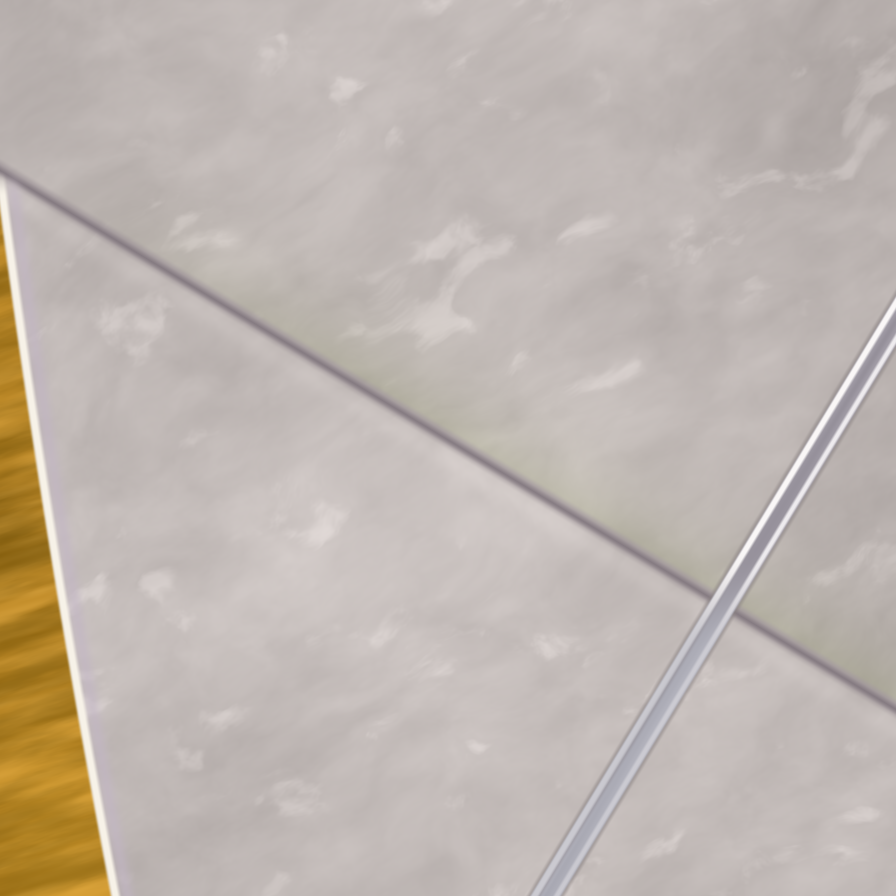
Write a three.js fragment shader that draws this texture.

```glsl
varying vec2 vUv;

float hash(vec2 p) {
  return fract(sin(dot(p, vec2(127.1, 311.7))) * 43758.545);
}

float noise(vec2 p) {
  vec2 i = floor(p), f = fract(p);
  f = f * f * (3.0 - 2.0 * f);
  return mix(mix(hash(i), hash(i + vec2(1.0, 0.0)), f.x),
             mix(hash(i + vec2(0.0, 1.0)), hash(i + 1.0), f.x), f.y);
}

float fbm(vec2 p) {
  float sum = 0.0, amp = 0.5;
  for (int i = 0; i < 5; i++) {
    sum += amp * noise(p);
    p = mat2(1.6, 1.2, -1.2, 1.6) * p + 7.3;
    amp *= 0.5;
  }
  return sum;
}

float blob(vec2 p, vec2 center, vec2 size) {
  vec2 q = (p - center) / size;
  return exp(-dot(q, q));
}

// Soft line of a given half width around zero distance
float band(float d, float halfWidth, float blur) {
  return 1.0 - smoothstep(halfWidth - blur, halfWidth + blur, abs(d));
}

vec3 stone(vec2 p, float seamDist) {
  vec2 q = mat2(0.85, -0.53, 0.53, 0.85) * p;
  vec2 warp = vec2(fbm(p * 6.0), fbm(p * 6.0 + 19.0));
  float clouds = fbm(q * vec2(7.0, 10.0) + warp) - 0.48;
  float veins = fbm(q * vec2(19.0, 32.0) + warp * 3.0) - 0.48;
  float flecks = smoothstep(0.62, 0.82, fbm(q * vec2(15.0, 25.0) + warp * 2.0 + 31.0));

  vec3 color = vec3(0.755, 0.725, 0.715);
  color += 0.08 * clouds + 0.07 * veins + 0.07 * flecks;
  color += 0.006 * (noise(q * vec2(60.0, 190.0)) - 0.5);

  // Broad light and shade
  color += 0.035 * blob(p, vec2(0.43, 0.36), vec2(0.28, 0.22));
  color -= 0.055 * blob(p, vec2(0.92, 0.9), vec2(0.18, 0.15));
  color -= 0.035 * blob(p, vec2(0.0, 1.0), vec2(0.25, 0.15));
  color -= 0.045 * blob(p, vec2(1.0, 0.42), vec2(0.12, 0.15));
  color -= 0.025 * blob(p, vec2(0.2, 0.02), vec2(0.18, 0.2));
  color += 0.06 * blob(p, vec2(0.252, 0.733), vec2(0.018, 0.011));
  color += 0.05 * blob(p, vec2(0.865, 0.855), vec2(0.016, 0.022));

  // Warm cast above the seam, pale rim below it
  float above = smoothstep(0.0, 0.012, seamDist) * exp(-max(seamDist, 0.0) * 24.0);
  color -= above * vec3(0.065, 0.045, 0.105) * smoothstep(0.0, 0.45, p.x);
  color += 0.03 * exp(-pow((seamDist + 0.02) / 0.012, 2.0));
  return color;
}

vec3 wood(vec2 p) {
  float slant = p.y - 0.3 * p.x;
  float grain = fbm(vec2(p.x * 7.0, slant * 38.0));
  float fine = noise(vec2(p.x * 22.0, slant * 150.0));
  vec3 color = mix(vec3(0.58, 0.42, 0.09), vec3(0.79, 0.58, 0.19), smoothstep(0.2, 0.8, grain));
  color += 0.05 * (fine - 0.5);
  color -= vec3(0.08, 0.06, 0.03) * blob(p, vec2(0.0, 0.43), vec2(0.06, 0.06));
  color += vec3(0.06, 0.05, 0.02) * blob(p, vec2(0.06, 0.06), vec2(0.09, 0.14));
  return color;
}

void main() {
  vec2 p = vUv;
  float seamDist = (p.y - 0.811 + 0.6016 * p.x) * 0.857;
  float drop = 0.805 - p.y;
  float edgeDist = (p.x - drop * (0.128 + 0.04 * drop)) * 0.987;
  float stripDist = (p.x - 0.609 - 0.609 * p.y) * 0.854;

  vec3 color = stone(p, seamDist);

  // Seam between tiles
  color = mix(color, vec3(0.60, 0.56, 0.58), 0.75 * band(seamDist, 0.007, 0.005));
  color = mix(color, vec3(0.48, 0.44, 0.47), 0.8 * band(seamDist + 0.001, 0.0025, 0.004));

  // Wood floor and the bright tile rim
  float below = smoothstep(-0.005, 0.025, drop);
  float lilac = exp(-pow((edgeDist - 0.013) / 0.008, 2.0));
  color = mix(color, vec3(0.76, 0.71, 0.77), 0.6 * lilac * below);
  color = mix(color, wood(p), below * (1.0 - smoothstep(-0.006, -0.002, edgeDist)));
  color = mix(color, vec3(0.97, 0.95, 0.91), below * band(edgeDist, 0.0045, 0.003));

  // Metal strip: two bright ridges above the crossing, flat sheen below
  float upper = smoothstep(0.27, 0.39, p.y);
  color = mix(color, vec3(0.54, 0.51, 0.51), 0.55 * band(stripDist, 0.0175, 0.0025));
  float sheen = noise(vec2(stripDist * 160.0, p.y * 5.0));
  vec3 metal = mix(vec3(0.69, 0.69, 0.73), vec3(0.61, 0.59, 0.63), upper);
  metal += 0.06 * (sheen - 0.5);
  metal = mix(metal, vec3(0.57, 0.55, 0.58), 0.7 * band(stripDist + 0.006, 0.001, 0.003) * (1.0 - upper));
  float leftRidge = band(stripDist + 0.0105, 0.0035, 0.002);
  float rightRidge = band(stripDist - 0.0105, 0.0028, 0.002);
  metal = mix(metal, vec3(0.98, 0.97, 0.97), leftRidge * mix(0.35, 1.0, upper));
  metal = mix(metal, vec3(0.95, 0.94, 0.95), rightRidge * mix(0.4, 0.95, upper));
  color = mix(color, metal, band(stripDist, 0.0145, 0.0015));

  gl_FragColor = vec4(color, 1.0);
}
```
